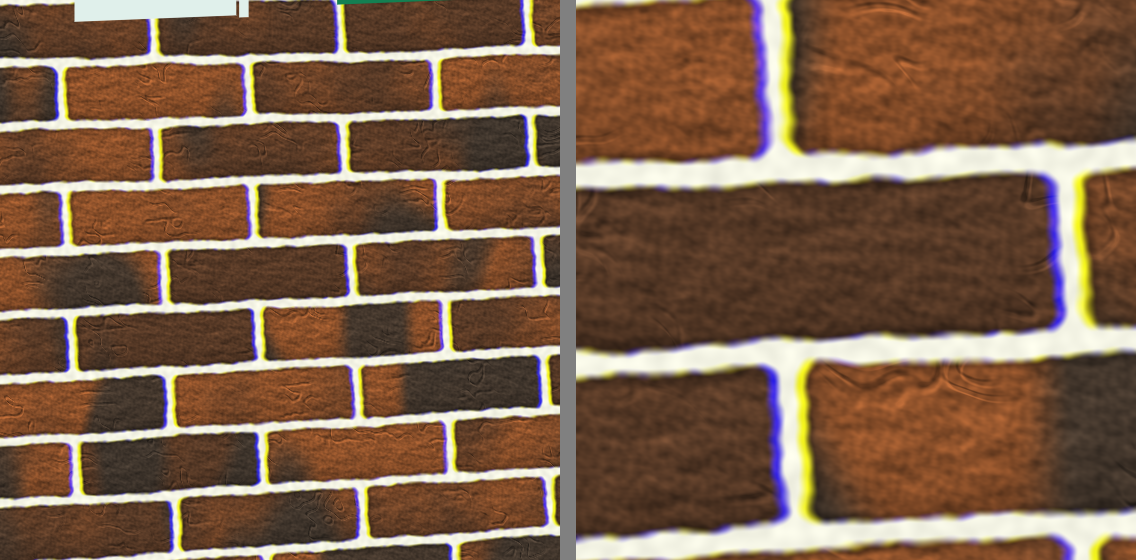
Left: the whole. Right: its middle third, enlarged.
Give the GLSL for this texture, as a three.js fragment shader.

```glsl
varying vec2 vUv;

const float BRICK_PITCH = 0.335;
const float LEAN = 0.049;
const float FIRST_JOINT = 0.268;
const vec2 ROW_START = vec2(0.1146, 0.0911);   // at left and right edge
const vec2 ROW_PITCH = vec2(0.1125, 0.1070);   // at left and right edge
const vec2 JOINT_HALF = vec2(0.0078, 0.0078);
const float CORNER = 0.010;
const float SOFT = 0.0032;
const float FRINGE = 0.0055;
const float RELIEF = 0.75;
const float GRAIN = 0.22;

const vec3 BROWN = vec3(0.34, 0.225, 0.150);
const vec3 RUST = vec3(0.55, 0.315, 0.165);
const vec3 CHARCOAL = vec3(0.235, 0.205, 0.175);
const vec3 MORTAR = vec3(0.96, 0.96, 0.90);
const vec3 PANEL = vec3(0.88, 0.94, 0.92);
const vec3 GREEN = vec3(0.08, 0.50, 0.32);

vec2 hash2(vec2 p) {
  vec3 a = fract(p.xyx * vec3(0.1031, 0.1030, 0.0973));
  a += dot(a, a.yzx + 33.33);
  return fract((a.xx + a.yz) * a.zy);
}

float gradientDot(vec2 cell, vec2 offset) {
  float angle = 6.2832 * hash2(cell).x;
  return dot(vec2(cos(angle), sin(angle)), offset);
}

float gnoise(vec2 p) {
  vec2 i = floor(p), f = fract(p);
  vec2 w = f * f * f * (f * (f * 6.0 - 15.0) + 10.0);
  vec2 e = vec2(1.0, 0.0);
  return mix(mix(gradientDot(i, f), gradientDot(i + e, f - e), w.x),
             mix(gradientDot(i + e.yx, f - e.yx), gradientDot(i + 1.0, f - 1.0), w.x), w.y);
}

float fbm(vec2 p) {
  float sum = 0.0, amp = 0.5;
  for (int k = 0; k < 4; k++) {
    sum += amp * gnoise(p);
    p = mat2(1.6, 1.2, -1.2, 1.6) * p + 5.3;
    amp *= 0.5;
  }
  return sum;
}

// Signed distance to the brick at p, with its cell and local position
float brickDistance(vec2 p, out vec2 cell, out vec2 local) {
  float down = 1.0 - p.y + 0.005 * gnoise(p * vec2(7.0, 5.0) + 20.0);
  float pitch = mix(ROW_PITCH.x, ROW_PITCH.y, p.x);
  float row = (down - mix(ROW_START.x, ROW_START.y, p.x)) / pitch;
  float column = (p.x - LEAN * down - FIRST_JOINT) / BRICK_PITCH;
  column += 0.5 * mod(floor(row) + 1.0, 2.0);
  column += 0.03 * (hash2(vec2(floor(row) + 40.0, 3.0)).x - 0.5);
  cell = floor(vec2(column, row)) + 30.0;
  vec2 size = vec2(BRICK_PITCH, pitch);
  local = (fract(vec2(column, row)) - 0.5) * size;
  vec2 d = abs(local) - 0.5 * size + JOINT_HALF + CORNER;
  float wobble = 0.004 * gnoise(p * 32.0) + 0.002 * gnoise(p * 95.0);
  return length(max(d, 0.0)) + min(max(d.x, d.y), 0.0) - CORNER + wobble;
}

// Rough clay height with sparse slanted creases
float clayHeight(vec2 s) {
  vec2 q = mat2(0.97, 0.24, -0.24, 0.97) * s;
  float fold = gnoise(q * vec2(13.0, 34.0) + 1.2 * gnoise(s * 28.0));
  float crease = 1.0 - smoothstep(0.0, 0.09, abs(fold));
  crease *= smoothstep(0.0, 0.3, gnoise(s * 12.0 + 8.0));
  return fbm(q * vec2(32.0, 60.0)) - 0.45 * crease;
}

vec3 brickColor(vec2 p, vec2 cell, vec2 local, float dist) {
  vec2 seed = hash2(cell);
  vec2 s = p + 9.0 * seed;
  float tone = seed.x + 0.7 * gnoise(s * vec2(7.0, 4.0)) + 0.25 * fbm(s * 25.0);
  vec3 color = mix(BROWN, RUST, smoothstep(0.15, 0.95, tone));
  float burn = gnoise(s * vec2(6.0, 2.5) + 31.0) + 0.6 * (seed.y - 0.5);
  color = mix(color, CHARCOAL, 0.9 * smoothstep(0.10, 0.34, burn));
  float slope = clayHeight(s) - clayHeight(s + vec2(-0.0025, 0.004));
  float light = 1.0 + RELIEF * clamp(slope, -0.45, 0.45);
  light += GRAIN * gnoise(p * 190.0);
  light *= mix(0.68, 1.0, smoothstep(0.0, 0.009, -dist));
  light *= 1.0 - 0.10 * smoothstep(0.0, 0.04, local.y);
  return color * light;
}

float box(vec2 p, vec2 low, vec2 high) {
  vec2 d = max(low - p, p - high);
  return 1.0 - smoothstep(-0.0012, 0.0012, max(d.x, d.y));
}

void main() {
  vec2 p = vUv, cell, local, otherCell, otherLocal;
  float dist = brickDistance(p, cell, local);
  float blueDist = brickDistance(p + vec2(FRINGE, 0.0), otherCell, otherLocal);

  // Blue is shifted sideways for violet and yellow joint edges
  vec3 joint = smoothstep(-SOFT, SOFT, vec3(dist, dist, blueDist));
  vec3 mortar = MORTAR * (1.0 + 0.07 * gnoise(p * 90.0));
  vec3 color = mix(brickColor(p, cell, local, dist), mortar, joint);

  // Panels cut off by the top edge
  vec2 top = vec2(p.x, 1.0 - p.y + 0.04 * (p.x - 0.133));
  color = mix(color, PANEL, box(top, vec2(0.133, -0.1), vec2(0.422, 0.039)));
  color = mix(color, PANEL, box(top, vec2(0.427, -0.1), vec2(0.444, 0.043)));
  color = mix(color, GREEN, box(top, vec2(0.602, -0.1), vec2(0.830, 0.027)));
  gl_FragColor = vec4(color, 1.0);
}
```
